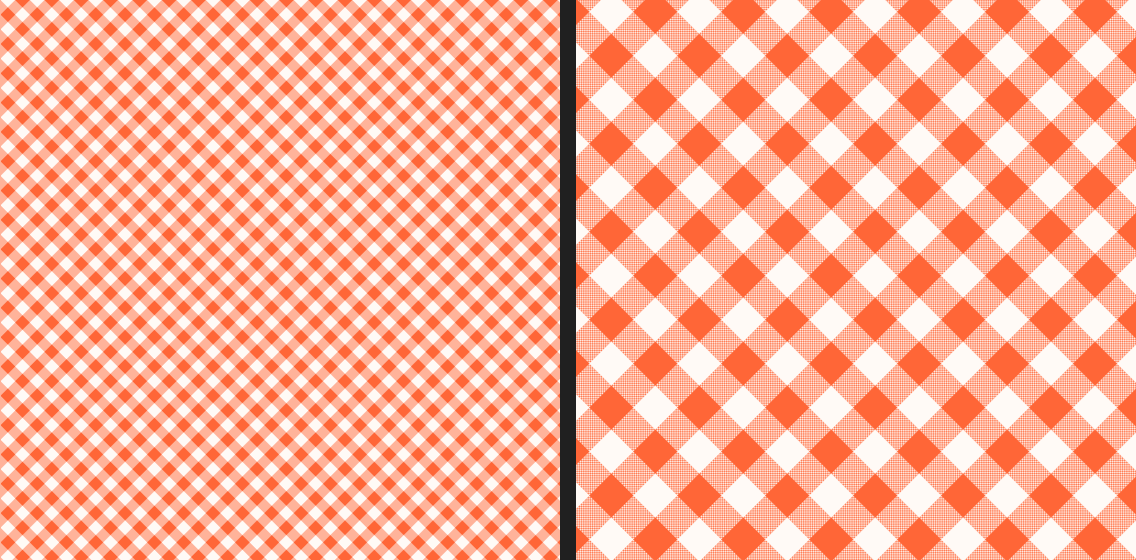
Left, the full canvas; right, a detail of the centre.
This pattern is drawn by a Shadertoy shader. Its source:

```glsl
// Diagonal gingham: two crossing sets of stripes with a fine woven mesh in the half tones.

const float PI = 3.14159265;
const float REPEATS = 19.1;                  // checks across and down
const vec2  ORIGIN = vec2(0.0140, 0.9738);   // centre of one solid check
const float STRIPE_HALF = 0.25;              // half stripe width, in stripe periods
const float THREADS = 20.0;                  // threads per stripe period
const float MESH_TONE = 0.48;                // mean ink coverage of the half tone
const vec3  CLOTH = vec3(1.00, 0.98, 0.965);
const vec3  INK   = vec3(1.00, 0.40, 0.215);

// Coverage of a repeating stripe centred on whole numbers.
vec2 stripe(vec2 t, float pixel) {
    vec2 offset = abs(fract(t + 0.5) - 0.5);
    return clamp(0.5 + (STRIPE_HALF - offset) / pixel, 0.0, 1.0);
}

// Over-under thread checker, fading to its mean when finer than a pixel.
float mesh(vec2 q, float pixel) {
    float ratio = 2.0 * THREADS * pixel;     // pixel size over mesh period
    float angle = PI * min(ratio, 1.0);
    float fade = pow(sin(angle) / max(angle, 1e-4), 2.0);
    float gain = fade * max(0.81, 0.25 / ratio);
    vec2 wave = cos(2.0 * PI * 2.0 * THREADS * 0.5 * 2.0 * q);
    return clamp(MESH_TONE + 0.5 * gain * (wave.y - wave.x), 0.0, 1.0);
}

void mainImage(out vec4 fragColor, in vec2 fragCoord) {
    float pixel = REPEATS / iResolution.y;
    vec2 q = (fragCoord / iResolution.y - ORIGIN) * REPEATS;

    // Warp and weft run along the two diagonals
    vec2 diagonal = vec2(q.x + q.y, q.x - q.y);
    vec2 band = stripe(diagonal, pixel * sqrt(2.0));

    // Solid where both stripes cross, mesh where only one passes
    float both = band.x * band.y;
    float single = band.x + band.y - 2.0 * both;
    float coverage = both + single * mesh(q, pixel);

    fragColor = vec4(mix(CLOTH, INK, coverage), 1.0);
}
```
